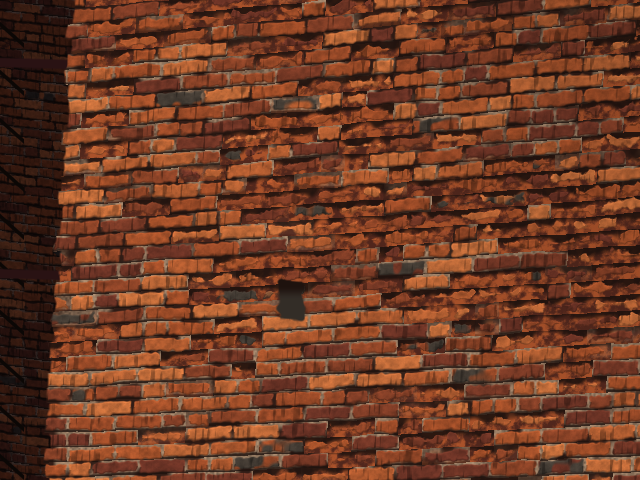
Reproduce this texture procedurally as a Shadertoy shader.

```glsl
// A weathered brick wall in slanting sunlight, beside a strip of shaded wall.
// Rows fan out by a sheared grid; hashes split and tint the bricks, and
// layered noise chips them, recesses worn clusters and casts shadows.

const float ROWS = 32.0;          // courses over the canvas height
const float ASPECT = 3.15;        // brick pitch measured in rows

const vec3 SHADOW = vec3(0.11, 0.065, 0.05);
const vec3 MORTAR = vec3(0.55, 0.45, 0.36);
const vec3 MAROON = vec3(0.40, 0.19, 0.14);
const vec3 RUST   = vec3(0.60, 0.29, 0.15);
const vec3 ORANGE = vec3(0.73, 0.41, 0.22);
const vec3 SOOT   = vec3(0.25, 0.22, 0.19);

float hash(vec2 p) {
    return fract(sin(dot(p, vec2(127.1, 311.7))) * 43758.545);
}

float noise(vec2 p) {
    vec2 i = floor(p), f = fract(p);
    f = f * f * (3.0 - 2.0 * f);
    return mix(mix(hash(i), hash(i + vec2(1, 0)), f.x),
               mix(hash(i + vec2(0, 1)), hash(i + vec2(1, 1)), f.x), f.y);
}

float fbm(vec2 p) {
    float sum = 0.0, amp = 0.5;
    for (int i = 0; i < 4; i++) {
        sum += amp * noise(p);
        p = p * 2.03 + 17.3;
        amp *= 0.5;
    }
    return sum / 0.9375;
}

float roundBox(vec2 p, vec2 halfSize, float radius) {
    vec2 q = abs(p) - halfSize + radius;
    return length(max(q, 0.0)) + min(max(q.x, q.y), 0.0) - radius;
}

// Fired clay: a tint per brick, mottling and dark vertical drag marks
vec3 clay(vec2 id, vec2 g) {
    float tone = hash(id + 5.3);
    vec3 col = mix(MAROON, RUST, smoothstep(0.0, 0.5, tone));
    col = mix(col, ORANGE, smoothstep(0.5, 1.0, tone));
    float soot = step(0.94, hash(id + 9.1));
    col = mix(col, SOOT, soot * smoothstep(0.25, 0.55, noise(g * 1.5)));
    float drag = smoothstep(0.68, 0.9, noise(g * vec2(6.0, 0.8)));
    return col * (0.78 + 0.42 * fbm(g * 3.0)) * (1.0 - 0.3 * drag);
}

// uv: x in brick lengths, y in rows; decay: share of worn bricks
vec3 brickWall(vec2 uv, float decay, float paleJoints, float soft) {
    vec2 g = uv * vec2(ASPECT, 1.0);
    uv.y += 0.14 * (noise(g * 0.6) - 0.5);
    float row = floor(uv.y);
    uv.x += 0.5 * mod(row, 2.0) + 0.25 * hash(vec2(row, 3.7));
    vec2 id = vec2(floor(uv.x), row);
    float along = fract(uv.x), width = 1.0;
    if (hash(id) < 0.2) {         // two headers take the place of a stretcher
        id.x += 0.5 * step(0.5, along);
        along = fract(along * 2.0);
        width = 0.5;
    }
    vec2 q = vec2((along - 0.5) * width * ASPECT, fract(uv.y) - 0.5);
    q.y += (hash(id + 2.1) - 0.5) * 0.08 + q.x * (hash(id + 4.4) - 0.5) * 0.06;

    // Wear gathers in broad flat clusters
    float cluster = fbm(id * vec2(0.55, 0.24) + 3.0);
    float worn = smoothstep(0.0, 0.1, cluster + 0.35 * (hash(id + 7.7) - 0.5) - 1.0 + decay);
    vec2 halfSize = vec2(width * ASPECT * 0.5 - 0.09, 0.42 - 0.06 * hash(id + 1.9));
    float d = roundBox(q, halfSize, 0.12) + 0.16 * (noise(g * 3.5) - 0.5);
    d += worn * (0.9 * fbm(g * 1.3 + 8.0) - 0.22);

    // Joints and broken beds, dark beneath each overhanging brick
    float pale = smoothstep(0.35, 0.65, noise(g * 0.9 + 4.0) + paleJoints);
    vec3 bed = mix(SHADOW * 1.6, MORTAR * (0.75 + 0.45 * noise(g * 7.0)), pale);
    bed = mix(bed, SHADOW, 0.8 * smoothstep(-0.3, -0.45, q.y));
    vec3 broken = mix(MAROON * 0.75, RUST * 1.05, smoothstep(0.3, 0.7, fbm(g * 2.5)));
    float cover = smoothstep(-0.05, 0.4, q.y + 0.7 * (noise(g * 1.2 + 6.0) - 0.5));
    broken = mix(broken, SHADOW, 0.9 * cover);
    bed = mix(bed, broken, worn);

    // Lit upper arris and shaded lower arris
    vec3 face = clay(id, g);
    float rim = smoothstep(-0.16, 0.0, d);
    face *= 1.0 + rim * (q.y > 0.0 ? 0.16 : -0.3);
    return mix(face, bed, smoothstep(-soft, soft, d));
}

void mainImage(out vec4 fragColor, in vec2 fragCoord) {
    vec2 p = fragCoord / iResolution.y;
    float soft = max(0.07, ROWS / iResolution.y);

    // Main wall: courses climb to the right, more steeply near the top
    float corner = mix(0.095, 0.15, p.y);
    float rise = mix(0.035, 0.09, p.y);
    vec2 uv = vec2((p.x - corner) * ROWS / ASPECT, (p.y - p.x * rise) * ROWS);
    float paleJoints = 0.1 - 0.2 * p.y + 0.1 * p.x;
    vec3 wall = brickWall(uv, 0.5, paleJoints, soft);

    // One deep pocket where bricks have fallen out
    float pocket = roundBox(p - vec2(0.607, 0.375), vec2(0.027, 0.042), 0.006);
    pocket += 0.012 * (noise(p * 70.0) - 0.5);
    vec3 inside = mix(SOOT * 0.75, SHADOW, smoothstep(0.375, 0.405, p.y));
    wall = mix(inside, wall, smoothstep(-0.003, 0.003, pocket));
    wall *= 1.06 - 0.18 * smoothstep(0.6, 1.3, p.x) * p.y;

    // Shaded wall behind, with finer courses, braces and two rails
    vec2 farUv = vec2(p.x * 17.0, (p.y + p.x * 0.12) * 50.0);
    vec3 back = brickWall(farUv, 0.2, -0.1, soft * 1.6) * vec3(0.33, 0.31, 0.36);
    float brace = abs(fract(p.y * 10.0 + p.x * 9.0) - 0.5) / 10.0;
    back = mix(back, SHADOW * 0.4, (1.0 - smoothstep(0.003, 0.007, brace)) * step(p.x, 0.05));
    for (int i = 0; i < 2; i++) {
        float rail = abs(p.y - 0.43 - 0.44 * float(i) + 0.03 * p.x);
        back = mix(vec3(0.16, 0.07, 0.075), back, smoothstep(0.007, 0.012, rail));
    }

    // Toothed corner between the two walls
    float tooth = 0.014 * (hash(vec2(floor(uv.y), 8.2)) - 0.5) + 0.008 * (noise(p * 60.0) - 0.5);
    float front = smoothstep(-0.003, 0.003, p.x - corner + tooth);
    fragColor = vec4(mix(back, wall, front), 1.0);
}
```
